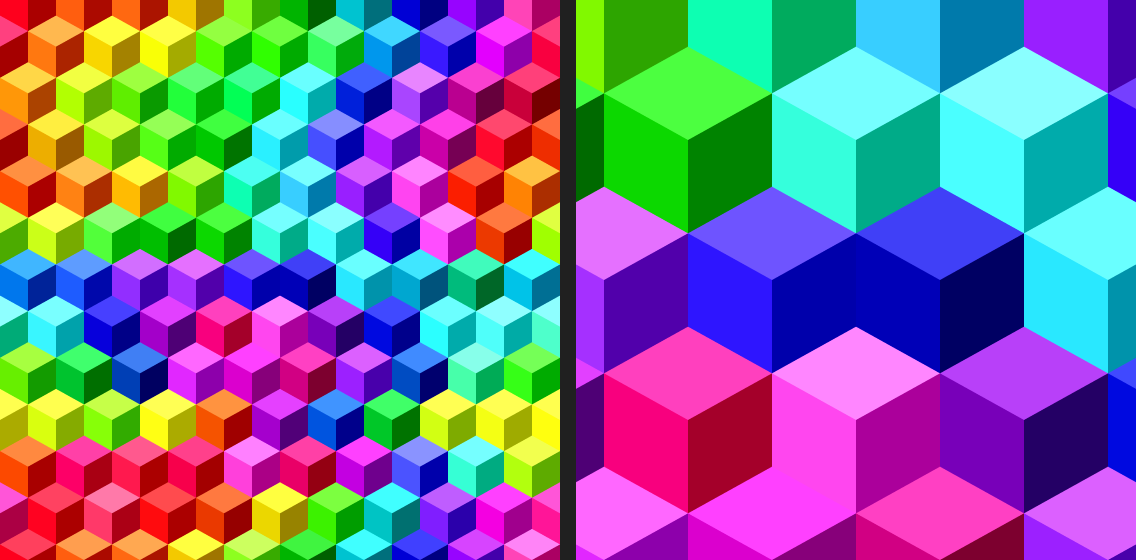
Left: the whole. Right: its middle third, enlarged.
A WebGL 2 fragment shader for this pattern:

```glsl
#version 300 es
precision highp float;
// Stacked isometric cubes, 10 across and 12 rows down, every other row shifted by half.
// Each cube takes one hue from a wave along its row; its top face is lighter and
// its right face darker. Hue waves and hashes use wrapped cell numbers, so it tiles.

uniform vec2 u_resolution;
out vec4 fragColor;

const vec2 GRID = vec2(10.0, 12.0);
const float TAU = 6.2831853;

// Hue wave of each row, top to bottom: mean (degrees), swing (degrees), peak (0..1 across)
const vec3 ROW_WAVE[12] = vec3[12](
    vec3(-49.0, 33.0, 0.95), vec3(-42.0, 32.0, 0.08), vec3(-5.0, 15.0, 0.15),
    vec3(15.0, 15.0, 0.90), vec3(11.0, 45.0, 0.80), vec3(17.0, 50.0, 0.00),
    vec3(220.0, 50.0, 0.35), vec3(232.0, 85.0, 0.43), vec3(209.0, 115.0, 0.50),
    vec3(90.0, 85.0, 0.30), vec3(100.0, 60.0, 0.60), vec3(-70.0, 50.0, 0.95));

float hash(vec2 p) {
    return fract(sin(dot(p, vec2(127.1, 311.7))) * 4375.85);
}

vec3 hueColor(float hue) {
    return clamp(abs(mod(hue * 6.0 + vec3(0.0, 4.0, 2.0), 6.0) - 3.0) - 1.0, 0.0, 1.0);
}

// Centre of the hexagonal cube outline that holds p
vec2 cubeCenter(vec2 p) {
    vec2 oddRow = vec2(floor(p.x + 0.5), 2.0 * floor(p.y * 0.5) + 1.0);
    vec2 evenRow = vec2(floor(p.x) + 0.5, 2.0 * floor(p.y * 0.5 + 0.5));
    vec2 squash = vec2(1.0, 0.8660254);
    vec2 toOdd = (p - oddRow) * squash;
    vec2 toEven = (p - evenRow) * squash;
    return dot(toOdd, toOdd) < dot(toEven, toEven) ? oddRow : evenRow;
}

// Colour of the left face, from which the other faces are derived
vec3 cubeColor(vec2 cell) {
    int row = int(cell.y + 0.5);
    float across = cell.x / GRID.x;
    // Whole turns of the colour wheel along the row
    float turns = row < 6 || row == 11 ? 1.0 : (row < 9 ? 0.0 : -1.0);
    vec3 wave = ROW_WAVE[row];
    float degrees360 = wave.x + wave.y * cos(TAU * (across - wave.z));
    float jitter = (hash(cell) - 0.5) * 32.0;
    float hue = fract(turns * across + (degrees360 + jitter) / 360.0);
    // Cool hues vary more in lightness than warm ones
    float spread = mix(0.09, 0.32, smoothstep(0.2, 0.4, hue));
    float lightness = (hash(cell + 37.5) * 2.0 - 1.0) * spread;
    return clamp(hueColor(hue) + lightness, 0.0, 1.0);
}

vec3 cubes(vec2 uv) {
    vec2 p = vec2(uv.x, 1.0 - uv.y) * GRID;
    vec2 center = cubeCenter(p);
    vec2 d = p - center;
    float shade = d.x < 0.0 ? 0.0 : -0.33;
    if (-d.y > abs(d.x) * 2.0 / 3.0) shade = 0.25;
    return clamp(cubeColor(mod(center, GRID)) + shade, 0.0, 1.0);
}

void main() {
    // Average a 4 by 4 set of samples for smooth edges
    vec3 sum = vec3(0.0);
    for (int j = 0; j < 4; j++) {
        for (int i = 0; i < 4; i++) {
            vec2 offset = (vec2(i, j) + 0.5) / 4.0 - 0.5;
            sum += cubes((gl_FragCoord.xy + offset) / u_resolution);
        }
    }
    fragColor = vec4(sum / 16.0, 1.0);
}
```
